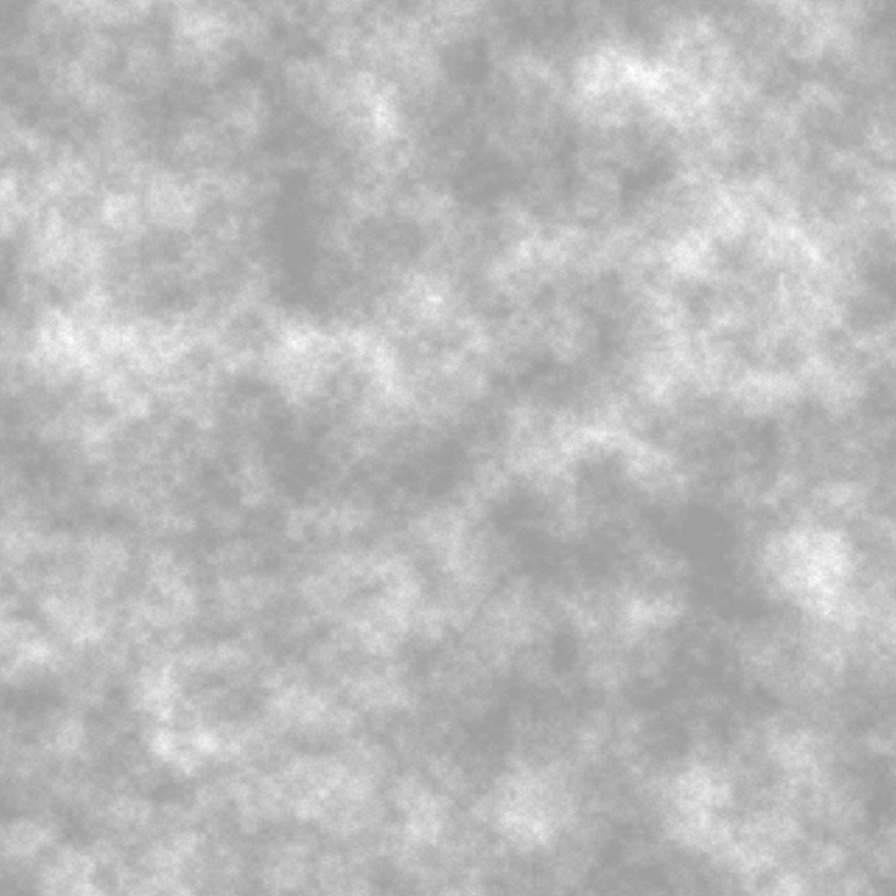
Write a three.js fragment shader that draws this texture.

```glsl
// Seamless grainy grey cloud texture from wrapped fractal value noise.
varying vec2 vUv;

float hash(vec2 p) {
  return fract(sin(dot(p, vec2(12.9898, 78.233))) * 43758.5453);
}

// Value noise that repeats every "period" cells, centred on zero.
float wrappedNoise(vec2 p, float period, float seed) {
  vec2 cell = floor(p);
  vec2 f = fract(p);
  vec2 w = f * f * (3.0 - 2.0 * f);
  vec2 lo = mod(cell, period) + seed;
  vec2 hi = mod(cell + 1.0, period) + seed;
  float bottom = mix(hash(lo), hash(vec2(hi.x, lo.y)), w.x);
  float top = mix(hash(vec2(lo.x, hi.y)), hash(hi), w.x);
  return mix(bottom, top, w.y) - 0.5;
}

// Seven slowly fading octaves, each shifted so that the lattices do not line up.
float cloudNoise(vec2 uv) {
  float sum = 0.0;
  float amplitude = 1.0;
  float period = 10.0;
  for (int i = 0; i < 7; i++) {
    float octave = float(i);
    vec2 shift = vec2(0.37, 0.61) * octave;
    sum += amplitude * wrappedNoise(uv * period + shift, period, 17.0 * octave + 11.0);
    amplitude *= 0.72;
    period *= 2.0;
  }
  return sum;
}

void main() {
  // Deviation from the mean, in standard deviations.
  float density = max(cloudNoise(vUv) / 0.308, -3.0);

  // Gentle curve: flat dark hollows, brighter peaks.
  float grey = 0.724 + density * (0.058 + 0.006 * density);
  grey = clamp(grey, 0.622, 1.0);

  gl_FragColor = vec4(vec3(grey), 1.0);
}
```
